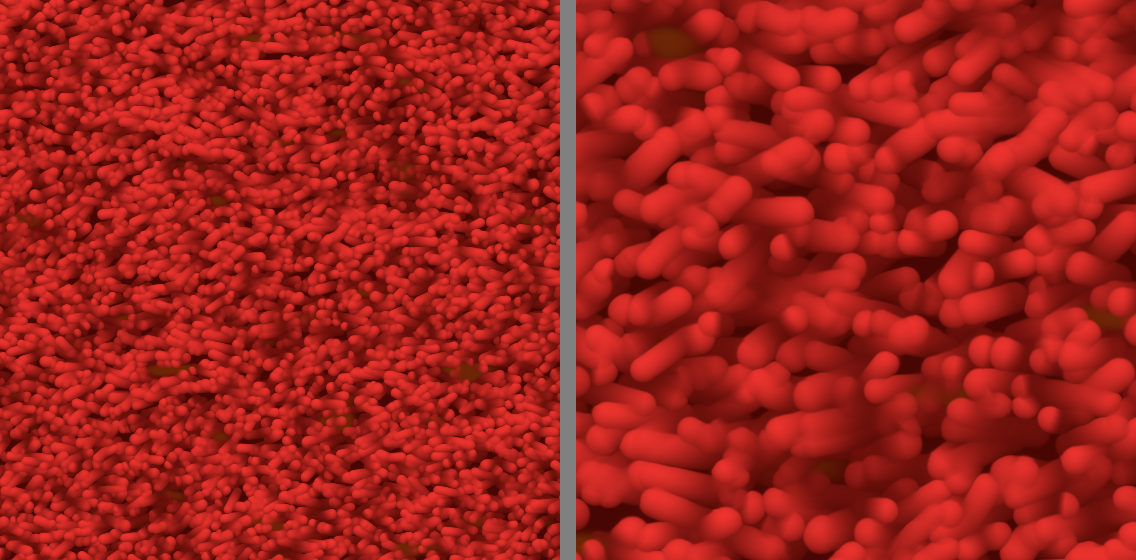
Left, the full canvas; right, a detail of the centre.
A WebGL 2 fragment shader for this texture:

```glsl
#version 300 es
precision highp float;

// A dense red pile of short rounded fibres leaning mostly sideways.
// Scattered capsules rise from root to tip, and the highest one wins through
// a soft maximum; gradient noise bends and shades the pile and opens brown gaps.

uniform vec2 u_resolution;
out vec4 fragColor;

vec4 hash4(vec2 p) {
    vec4 h = fract(p.xyxy * vec4(0.1031, 0.1030, 0.0973, 0.1099));
    h += dot(h, h.wzxy + 33.33);
    return fract((h.xxyz + h.yzzw) * h.zywx);
}

float cornerSlope(vec2 cell, vec2 offset) {
    float angle = 6.2832 * hash4(cell + 71.0).x;
    return dot(vec2(cos(angle), sin(angle)), offset);
}

float gradientNoise(vec2 p) {
    vec2 i = floor(p), f = fract(p);
    vec2 u = f * f * f * (f * (f * 6.0 - 15.0) + 10.0);
    vec2 e = vec2(1.0, 0.0);
    return mix(mix(cornerSlope(i, f), cornerSlope(i + e, f - e), u.x),
               mix(cornerSlope(i + e.yx, f - e.yx), cornerSlope(i + 1.0, f - 1.0), u.x), u.y);
}

// Returns height in x and brightness in y for one fibre
vec2 fibre(vec2 p, vec2 seed, float lean, float light) {
    vec4 a = hash4(seed), b = hash4(seed + 137.3);
    float angle = lean + (a.z - 0.5) * 1.4;
    vec2 axis = vec2(cos(angle), sin(angle)) * (b.y < 0.6 ? -1.0 : 1.0);
    float halfLength = mix(0.12, 1.05, a.w);
    float radius = mix(0.36, 0.48, b.z);

    vec2 q = p - a.xy;
    float along = clamp(dot(q, axis), -halfLength, halfLength);
    vec2 side = (q - axis * along) / radius;
    float e = length(side);

    // Tips stand above roots, and the rounded flanks fall away
    float z = 0.8 * b.x + 0.4 + 0.5 * along / halfLength;
    float height = z + 0.5 * (1.0 - e * e) - 2.0 * smoothstep(0.7, 1.2, e);

    vec3 normal = vec3(side / max(e, 1.0), sqrt(max(1.0 - e * e, 0.0)));
    float diffuse = 0.38 + 0.65 * dot(normal, vec3(-0.1, 0.45, 0.88));
    float openness = mix(0.25, 1.0, smoothstep(0.3, 1.6, z + light));
    return vec2(height, max(diffuse, 0.0) * openness);
}

void main() {
    vec2 uv = gl_FragCoord.xy / u_resolution.y;
    vec2 p = uv * 42.0;
    vec2 cell = floor(p);
    float lean = 0.2 + 0.8 * gradientNoise(uv * 3.0 + 5.0);

    // Backing, raised where the pile is thin and shaded
    float sparse = gradientNoise(uv * vec2(9.0, 22.0) + 40.0);
    float thin = smoothstep(0.28, 0.5, sparse);
    float light = 0.45 * gradientNoise(uv * vec2(5.0, 11.0) + 17.0) - 0.4 * sparse;
    vec3 backing = mix(vec3(0.28, 0.025, 0.01), vec3(0.43, 0.15, 0.02), thin);
    float total = exp(5.5 * (0.1 + 1.4 * thin));
    vec3 sum = backing * total;

    // Two fibres per cell, blended by height
    for (int y = -2; y <= 2; y++)
    for (int x = -2; x <= 2; x++)
    for (int k = 0; k < 2; k++) {
        vec2 c = cell + vec2(x, y);
        vec2 f = fibre(p - c, c + float(k) * vec2(211.0, 89.0), lean, light);
        float weight = exp(5.5 * f.x);
        sum += weight * mix(vec3(0.27, 0.02, 0.0), vec3(0.91, 0.195, 0.175), f.y);
        total += weight;
    }

    fragColor = vec4(sum / total, 1.0);
}
```
